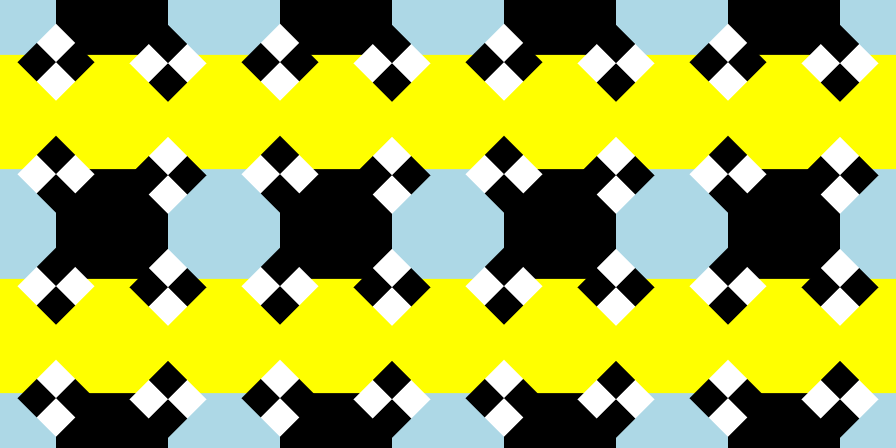
Reproduce this pattern procedurally as a Shadertoy shader.

```glsl
const vec3 YELLOW = vec3(1.0, 1.0, 0.0);
const vec3 BLUE = vec3(0.678, 0.847, 0.902);
const vec3 BLACK = vec3(0.0);
const vec3 WHITE = vec3(1.0);

// Coverage of the region where the signed distance is negative
float coverage(float dist, float pixel) {
    return clamp(0.5 - dist / pixel, 0.0, 1.0);
}

// Distance to the nearest even integer
float evenDistance(float t) {
    return abs(mod(t + 1.0, 2.0) - 1.0);
}

// Yellow bands alternating with rows of black and blue squares
vec3 background(vec2 p, float pixel) {
    float blackSquare = coverage(evenDistance(p.x - 1.0) - 0.5, pixel);
    float squareRow = coverage(evenDistance(p.y) - 0.49, pixel);
    return mix(YELLOW, mix(BLUE, BLACK, blackSquare), squareRow);
}

// Diamond split into four smaller diamonds of alternating colour
vec3 addDiamond(vec3 base, vec2 d, float radius, bool whiteUpright, float pixel) {
    vec2 a = abs(d);
    float upright = coverage((a.x - a.y) * 0.7071, pixel);
    float white = whiteUpright ? upright : 1.0 - upright;
    float shape = coverage((a.x + a.y - radius) * 0.7071, pixel);
    return mix(base, mix(BLACK, WHITE, white), shape);
}

void mainImage(out vec4 fragColor, in vec2 fragCoord) {
    // Four cells per canvas height, rows counted from the top
    float cells = 4.0;
    float pixel = cells / iResolution.y;
    vec2 p = vec2(fragCoord.x, iResolution.y - fragCoord.y) * pixel;

    // Diamonds sit slightly below the square corners
    float sag = 0.055;
    vec2 id = floor(p - vec2(0.0, sag));
    float columnDrop = 0.01 * mod(id.x, 2.0);
    vec2 center = id + vec2(0.5, 0.5 + sag + columnDrop);

    // Colouring swaps by column and by pair of rows
    float parity = mod(id.x + floor((id.y + 1.0) * 0.5), 2.0);

    vec3 color = background(p, pixel);
    color = addDiamond(color, p - center, 0.344, parity < 0.5, pixel);
    fragColor = vec4(color, 1.0);
}
```
